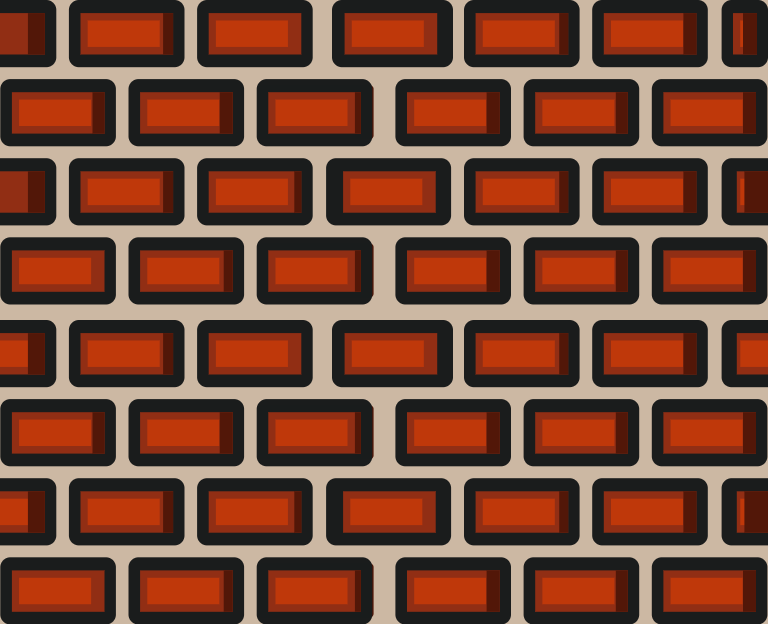
Write a Shadertoy shader that draws this pattern.

```glsl
// Cartoon brick wall: eight staggered courses of thickly outlined bricks on pale mortar.
// Each brick is a rounded box holding a flat face, a lit panel and a shaded right end;
// courses vary in a cycle of four, with a wider joint or brick along the middle seam.

const float WALL_HEIGHT = 624.0;      // design units over the canvas height
const float CYCLE_HEIGHT = 320.0;     // four courses
const float COURSE_PITCH = 79.1;
const float BRICK_PITCH = 128.2;
const float SEAM_SHIFT = 10.5;        // extra offset right of the middle seam
const vec2 BRICK_SIZE = vec2(115.6, 67.2);
const vec2 FACE_SIZE = vec2(92.6, 41.4);

const vec3 MORTAR = vec3(0.80, 0.72, 0.64);
const vec3 OUTLINE = vec3(0.10, 0.11, 0.11);
const vec3 FACE = vec3(0.57, 0.18, 0.08);
const vec3 LIT = vec3(0.75, 0.22, 0.04);
const vec3 SHADE = vec3(0.32, 0.09, 0.03);

// Width of the shaded end: one line per course, one entry per column
const float SHADE_WIDTH[28] = float[28](
    17.0, 10.0, 0.0,  0.0,  9.0, 13.0, 14.0,
    12.0, 13.0, 6.0, 13.0, 12.0, 13.0,  0.0,
    17.0, 10.0, 7.0,  0.0,  9.0, 13.0, 85.0,
     0.0,  9.0, 6.0, 13.0, 12.0, 13.0,  0.0);

// Signed distance to a rounded box given by its top left corner and size
float boxDistance(vec2 p, vec2 corner, vec2 size, float radius) {
    vec2 q = abs(p - corner - 0.5 * size) - 0.5 * size + radius;
    return length(max(q, 0.0)) + min(max(q.x, q.y), 0.0) - radius;
}

// Paints a smooth-edged box over a colour
vec3 paintBox(vec3 base, vec3 paint, vec2 p, vec2 corner, vec2 size, float radius, float pixel) {
    float inside = 0.5 - boxDistance(p, corner, size, radius) / pixel;
    return mix(base, paint, clamp(inside, 0.0, 1.0));
}

vec3 paintBrick(vec3 color, vec2 p, int column, int course, float cycle, float top, float pixel) {
    bool oddCourse = course % 2 == 1;
    bool seamBrick = !oddCourse && column == 3;
    bool rightEnd = !oddCourse && column == 6;
    bool cutEnd = rightEnd && course == 0 && cycle < 0.5;

    // Outline position, with the wide bricks on the seam
    float left = (oddCourse ? 0.3 : -59.3) + BRICK_PITCH * float(column);
    left += column >= (oddCourse ? 3 : 4) ? SEAM_SHIFT : 0.0;
    vec2 corner = vec2(left, top);
    vec2 size = BRICK_SIZE;
    float inset = 11.6;
    if (seamBrick) {
        corner.x += course == 0 ? 6.7 : 0.8;
        size.x = course == 0 ? 121.0 : 125.0;
        inset = course == 0 ? 12.6 : 17.0;
    }
    if (rightEnd) {
        corner.x += 1.2;
        inset = cutEnd ? 11.4 : 15.2;
    }
    if (cutEnd) size.x = 46.4;

    // Worn sliver beside the brick left of the seam
    if (oddCourse && column == 2)
        color = paintBox(color, SHADE, p, corner + vec2(1.3, 6.0), size - vec2(0.0, 13.0), 4.0, pixel);
    color = paintBox(color, OUTLINE, p, corner, size, 10.0, pixel);

    // Flat face
    vec2 faceCorner = corner + vec2(inset, 13.1);
    vec2 faceSize = vec2(cutEnd ? 24.0 : FACE_SIZE.x, FACE_SIZE.y);
    color = paintBox(color, FACE, p, faceCorner, faceSize, 0.0, pixel);

    // Lit panel, missing on the cut bricks of the upper left
    bool dull = !oddCourse && column == 0 && cycle < 0.5;
    if (!dull) {
        vec2 margin = vec2(rightEnd && !cutEnd ? 3.5 : 7.2, 7.4);
        vec2 litSize = vec2(cutEnd ? 3.0 : 72.0, 26.4);
        color = paintBox(color, LIT, p, faceCorner + margin, litSize, 0.0, pixel);
    }

    // Shaded right end
    float width = SHADE_WIDTH[course * 7 + column];
    if (width > 0.0) {
        vec2 shadeCorner = faceCorner + vec2(faceSize.x - width, 0.0);
        color = paintBox(color, SHADE, p, shadeCorner, vec2(width, faceSize.y), 0.0, pixel);
    }
    return color;
}

void mainImage(out vec4 fragColor, in vec2 fragCoord) {
    float pixel = WALL_HEIGHT / iResolution.y;
    vec2 p = vec2(fragCoord.x, iResolution.y - fragCoord.y) * pixel;

    // Course lookup, split inside the mortar joints
    float jointY = p.y + 6.0;
    float cycle = floor(jointY / CYCLE_HEIGHT);
    float course = min(floor((jointY - cycle * CYCLE_HEIGHT) / COURSE_PITCH), 3.0);
    float top = cycle * CYCLE_HEIGHT + course * COURSE_PITCH;

    vec3 color = MORTAR;
    for (int column = 0; column < 7; column++)
        color = paintBrick(color, p, column, int(course), cycle, top, pixel);
    fragColor = vec4(color, 1.0);
}
```
